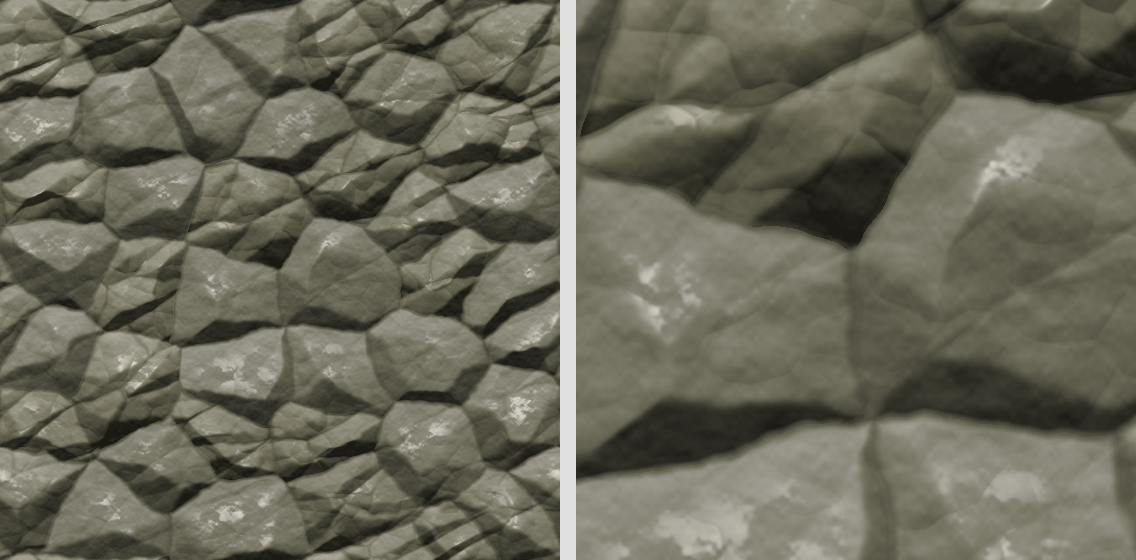
Left, the full canvas; right, a detail of the centre.
Write a WebGL 2 fragment shader that draws this texture.

```glsl
#version 300 es
precision highp float;
// Rough wall of chipped olive-grey stone, lit from above.
// Each stone is a Voronoi cell whose borders rise as tilted planes up to a sloping cap;
// three scales of such facets add their slopes, then fine grain and damp glints follow.

uniform vec2 u_resolution;
out vec4 fragColor;

struct Facet {
  vec2 slope;     // gradient of the faceted height
  float border;   // distance to the cell border
  float height;   // vertical place within the cell
  float random;   // one value per cell
};

vec3 hash3(vec3 v) {
  uvec3 u = uvec3(ivec3(v)) * 1664525u + 1013904223u;
  for (int i = 0; i < 2; i++) {
    u.x += u.y * u.z;
    u.y += u.z * u.x;
    u.z += u.x * u.y;
    u ^= u >> 16u;
  }
  return vec3(u & 0xffffu) / 65535.0;
}

// Value noise that wraps after a whole number of cells.
float noise(vec2 uv, vec2 period, float seed) {
  vec2 p = uv * period;
  vec2 c = floor(p), f = p - c;
  f = f * f * (3.0 - 2.0 * f);
  vec2 a = mod(c, period), b = mod(c + 1.0, period);
  float low = mix(hash3(vec3(a, seed)).x, hash3(vec3(b.x, a.y, seed)).x, f.x);
  float high = mix(hash3(vec3(a.x, b.y, seed)).x, hash3(vec3(b, seed)).x, f.x);
  return mix(low, high, f.y);
}

float fbm(vec2 uv, vec2 period, float seed) {
  float sum = 0.0, amplitude = 0.533;
  for (int i = 0; i < 4; i++) {
    sum += amplitude * noise(uv, period, seed + float(i));
    period *= 2.0;
    amplitude *= 0.5;
  }
  return sum;
}

vec2 site(vec2 cell, vec2 count, float seed) {
  return cell + 0.5 + 0.84 * (hash3(vec3(mod(cell, count), seed)).xy - 0.5);
}

// Soft minimum of one plane per neighbouring cell and one cap plane.
Facet facets(vec2 uv, vec2 count, float seed, float crispness) {
  vec2 p = uv * count, base = floor(p), own = base, center = p;
  float nearest = 9.0;
  for (int k = 0; k < 9; k++) {
    vec2 cell = base + vec2(k % 3 - 1, k / 3 - 1);
    vec2 s = site(cell, count, seed);
    float d = distance(s, p);
    if (d < nearest) { nearest = d; own = cell; center = s; }
  }
  vec2 wrapped = mod(own, count);
  vec3 r = hash3(vec3(wrapped, seed + 50.0));
  vec2 tilt = vec2(0.5, 0.45) * (r.xy - 0.5) - vec2(0.0, 0.16);
  float cap = 0.14 + 0.2 * r.z + dot(tilt, p - center);
  float weight = exp(-crispness * cap), border = 9.0;
  vec2 slope = tilt * weight;
  for (int k = 0; k < 25; k++) {
    if (k == 12) continue;
    vec2 cell = own + vec2(k % 5 - 2, k / 5 - 2);
    vec2 s = site(cell, count, seed);
    vec2 n = normalize(s - center);
    float d = dot(0.5 * (s + center) - p, n);
    float pairSeed = seed + 100.0 + wrapped.x + wrapped.y * count.x;
    float chance = hash3(vec3(mod(cell, count), pairSeed)).x;
    // Undersides are steeper than the upper shoulders.
    float steep = mix(mix(0.45, 1.2, chance), mix(0.25, 0.8, chance), smoothstep(-0.4, 0.4, n.y));
    float w = exp(-crispness * steep * d);
    slope -= n * steep * w;
    weight += w;
    border = min(border, d);
  }
  slope *= smoothstep(0.0, 0.03, border) / weight;
  return Facet(slope, border, p.y - center.y, r.z);
}

void main() {
  vec2 uv = gl_FragCoord.xy / u_resolution;
  vec2 warp = vec2(fbm(uv, vec2(12.0), 1.0), fbm(uv, vec2(12.0), 11.0)) - 0.5;
  vec2 bent = uv + 0.035 * warp;

  // Stones, diagonal fractures and small chips.
  Facet stone = facets(bent, vec2(6.0, 7.0), 21.0, 90.0);
  Facet crack = facets(vec2(bent.x - bent.y, bent.y) + 0.03 * warp.yx, vec2(8.0, 10.0), 22.0, 60.0);
  Facet chip = facets(bent + 0.02 * warp.yx, vec2(22.0, 25.0), 23.0, 30.0);
  crack.slope.y -= crack.slope.x;
  float crumple = mix(0.12, 0.6, smoothstep(0.15, 0.9, stone.random));
  vec2 slope = stone.slope + crumple * crack.slope + (0.08 + 0.35 * crumple) * chip.slope;

  // Light from above, with grain and broad stains.
  vec3 normal = normalize(vec3(-slope, 1.0));
  vec3 light = normalize(vec3(-0.1, 0.72, 0.69));
  float diffuse = max(dot(normal, light), 0.0);
  float grain = fbm(uv, vec2(40.0), 31.0);
  float relief = fbm(uv + vec2(0.0, 0.004), vec2(40.0), 31.0) - grain;
  float stain = fbm(uv, vec2(5.0), 41.0) - 0.5;
  float tone = 0.145 + 0.43 * diffuse + 0.05 * stone.height + 0.12 * stain - 0.28 * relief;

  // Dark seams and damp glints.
  tone *= mix(0.78, 1.0, smoothstep(0.0, 0.04, stone.border));
  tone *= 1.0 - 0.3 * crumple * (1.0 - smoothstep(0.0, 0.05, crack.border));
  vec3 halfway = normalize(light + vec3(0.0, 0.0, 1.0));
  float gloss = pow(max(dot(normal, halfway), 0.0), 40.0);
  tone += 0.26 * gloss * smoothstep(0.48, 0.72, grain - relief) * smoothstep(0.1, 0.35, stone.border);
  tone = clamp(tone, 0.1, 0.85);

  // Olive in the shade, greyer in the light.
  float blue = mix(0.8, 0.91, smoothstep(0.36, 0.66, tone)) - 0.05 * (crumple - 0.3);
  fragColor = vec4(tone * vec3(1.0, 0.982, blue), 1.0);
}
```
